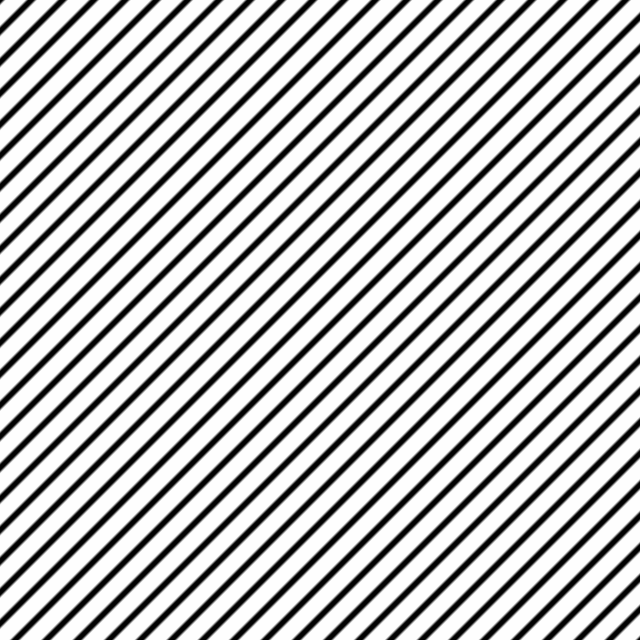
Write a WebGL 1 fragment shader that draws this pattern.

```glsl
precision highp float;

uniform vec2 u_resolution;

// Distance to the nearest stripe centre, in stripe periods.
float stripeDistance(float phase) {
    return abs(fract(phase + 0.5) - 0.5);
}

void main() {
    vec2 uv = gl_FragCoord.xy / u_resolution;

    // Stripes rise to the right, counted from the top left corner.
    vec2 repeats = vec2(20.46, 20.52);
    float phase = dot(vec2(uv.x, 1.0 - uv.y), repeats);

    // Soft edge, never narrower than about a pixel.
    float pixel = length(repeats / u_resolution);
    float softness = max(0.075, 0.7 * pixel);

    float halfWidth = 0.138;
    float paper = smoothstep(halfWidth - softness, halfWidth + softness,
                             stripeDistance(phase));

    gl_FragColor = vec4(vec3(mix(0.005, 0.997, paper)), 1.0);
}
```
